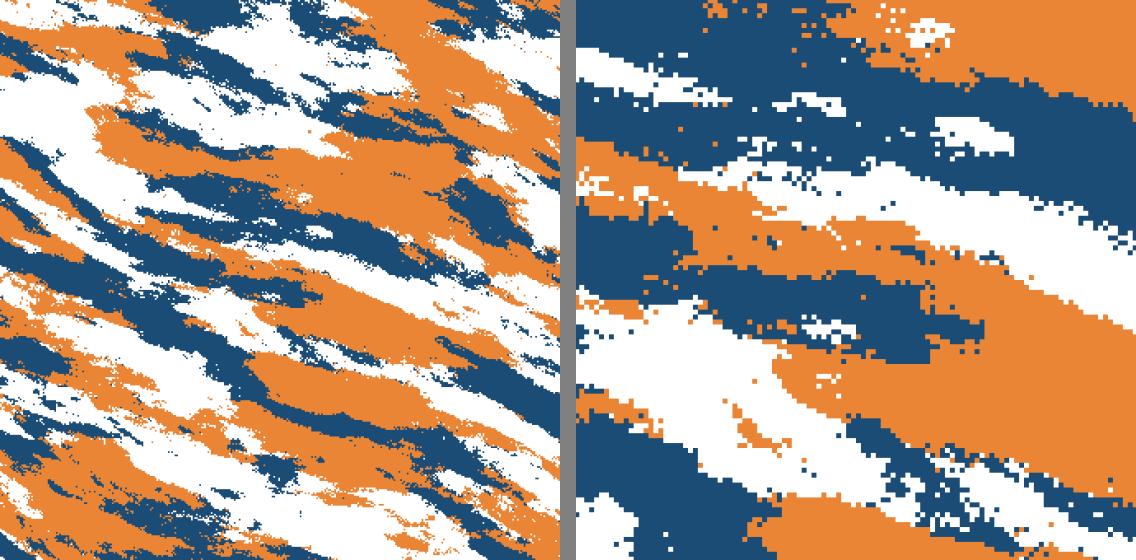
Left, the full canvas; right, a detail of the centre.
Write a WebGL 2 fragment shader that draws this pattern.

```glsl
#version 300 es
precision highp float;

uniform vec2 u_resolution;
out vec4 fragColor;

#define CELLS 340.0             // grain cells per canvas height
#define TILT 0.38               // downward slope of the streaks, radians
#define STREAK vec2(2.7, 12.0)  // base frequency along and across a streak
#define LACUNARITY vec2(2.3, 1.9)
#define GAIN 0.60
#define OCTAVES 5
#define SPECKLE 0.032           // strength of the per-cell grain
#define ORANGE vec3(0.92, 0.52, 0.21)
#define NAVY vec3(0.105, 0.30, 0.46)
#define WHITE vec3(1.0)

// Integer hash of a lattice point, two values in 0..1
vec2 hash2(vec2 p, int seed) {
    uvec2 v = uvec2(ivec2(p)) + uvec2(seed * 747, seed * 391);
    v = v * 1664525u + 1013904223u;
    v.x += v.y * 1664525u;
    v.y += v.x * 1664525u;
    v ^= v >> 16u;
    v.x += v.y * 1664525u;
    v.y += v.x * 1664525u;
    v ^= v >> 16u;
    return vec2(v >> 8u) / 16777216.0;
}

float cornerRamp(vec2 cell, vec2 offset, int seed) {
    return dot(hash2(cell, seed) * 2.0 - 1.0, offset);
}

float gradientNoise(vec2 p, int seed) {
    vec2 i = floor(p), f = p - i;
    vec2 w = f * f * f * (f * (f * 6.0 - 15.0) + 10.0);
    vec2 e = vec2(1.0, 0.0);
    float low = mix(cornerRamp(i, f, seed), cornerRamp(i + e, f - e, seed), w.x);
    float high = mix(cornerRamp(i + e.yx, f - e.yx, seed),
                     cornerRamp(i + 1.0, f - 1.0, seed), w.x);
    return mix(low, high, w.y);
}

// Long soft streaks whose finer octaves grow steadily rounder
float streakField(vec2 p, int seed) {
    float sum = 0.0, amplitude = 1.0;
    p = p * STREAK + float(seed) * vec2(3.37, 5.71);
    for (int i = 0; i < OCTAVES; i++) {
        sum += amplitude * gradientNoise(p, seed * 16 + i);
        p = p * LACUNARITY + vec2(0.37, 0.61);
        amplitude *= GAIN;
    }
    return sum;
}

// Tilted frame, gently bent by layered sines
vec2 streakFrame(vec2 uv) {
    float c = cos(TILT), s = sin(TILT);
    vec2 p = vec2(c * uv.x - s * uv.y, s * uv.x + c * uv.y);
    p.y += 0.020 * sin(5.0 * p.x + 3.0 * p.y) + 0.008 * sin(11.0 * p.x - 7.0 * p.y);
    return p;
}

// Each cell takes the colour of its strongest field
vec3 cellColour(vec2 cell) {
    vec2 p = streakFrame((cell + 0.5) / CELLS);
    vec3 strength;
    for (int k = 0; k < 3; k++) {
        float grain = -log(hash2(cell, 101 + k).x + 1e-6);
        strength[k] = streakField(p, k + 1) + SPECKLE * grain;
    }
    if (strength.x > max(strength.y, strength.z)) return ORANGE;
    return strength.y > strength.z ? NAVY : WHITE;
}

void main() {
    vec2 grid = gl_FragCoord.xy / u_resolution.y * CELLS - 0.5;
    vec2 cell = floor(grid);

    // Blend neighbouring cells over one pixel at their shared edge
    float pixel = CELLS / u_resolution.y;
    vec2 w = clamp((grid - cell - 0.5) / pixel + 0.5, 0.0, 1.0);
    vec2 e = vec2(1.0, 0.0);
    vec3 bottom = mix(cellColour(cell), cellColour(cell + e), w.x);
    vec3 top = mix(cellColour(cell + e.yx), cellColour(cell + 1.0), w.x);
    fragColor = vec4(mix(bottom, top, w.y), 1.0);
}
```
